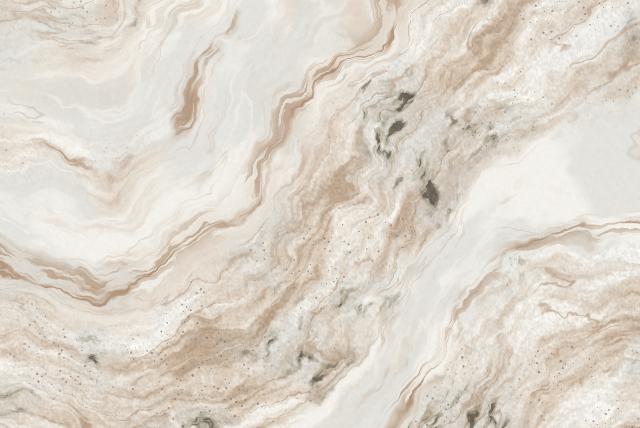
Give the GLSL for this texture, as a Shadertoy shader.

```glsl
// Polished marble: pale cloudy stone crossed by sandy, folded strata.
// A sigmoid field gives each point a depth across the layers; stretched noise
// along that field draws bands, fibres and veins, then grain and flecks go on top.

const vec3 WHITE  = vec3(0.955, 0.945, 0.922);
const vec3 CREAM  = vec3(0.902, 0.870, 0.825);
const vec3 BEIGE  = vec3(0.850, 0.792, 0.725);
const vec3 TAN    = vec3(0.750, 0.660, 0.570);
const vec3 BROWN  = vec3(0.640, 0.495, 0.370);
const vec3 GREY   = vec3(0.862, 0.858, 0.835);
const vec3 OLIVE  = vec3(0.570, 0.535, 0.430);
const vec3 DARK   = vec3(0.330, 0.290, 0.260);

const float FOLD_HEIGHT = 0.45;   // rise of the strata across the fold
const float FOLD_STEEP  = 2.4;
const float BROAD_WARP  = 0.15;
const float MID_WARP    = 0.065;
const float FINE_WARP   = 0.016;
const float MAIN_VEIN   = 0.85;   // depths of the three veins
const float LOWER_VEIN  = 0.33;
const float UPPER_VEIN  = 1.06;
const float SPECK_CELLS = 75.0;   // speck cells per canvas height

float hash(vec2 p) {
    return fract(sin(dot(p, vec2(127.1, 311.7))) * 43758.5453);
}

float noise(vec2 p) {
    vec2 i = floor(p), f = fract(p);
    f = f * f * (3.0 - 2.0 * f);
    return mix(mix(hash(i), hash(i + vec2(1, 0)), f.x),
               mix(hash(i + vec2(0, 1)), hash(i + vec2(1, 1)), f.x), f.y);
}

float fbm(vec2 p) {
    float sum = 0.0, amp = 0.533;
    for (int i = 0; i < 4; i++) {
        sum += amp * noise(p);
        p = mat2(0.96, 0.28, -0.28, 0.96) * p * 2.03 + 7.3;
        amp *= 0.5;
    }
    return sum;
}

vec2 warp(vec2 p) {
    return vec2(fbm(p), fbm(p + 17.4)) - 0.5;
}

float bell(float x) {
    return exp(-x * x);
}

// Thin lines where the noise crosses its middle value
float ridge(vec2 p, float width) {
    return 1.0 - smoothstep(0.0, width, abs(fbm(p) - 0.5));
}

// Depth across the layers: flat at the left, steep in the middle, easing at the right
float strata(vec2 p) {
    float centre = 1.05 - 0.5 * p.y;
    float rise = max(p.x - 0.85, 0.0) * max(p.y - 0.5, 0.0);
    return p.y - FOLD_HEIGHT * tanh(FOLD_STEEP * (p.x - centre))
         + 0.2 * p.x - rise + 0.04 * bell((p.x - 0.25) / 0.12);
}

// White to tan in three steps
vec3 stoneRamp(float w) {
    vec3 c = mix(WHITE, CREAM, smoothstep(0.0, 0.35, w));
    c = mix(c, BEIGE, smoothstep(0.30, 0.68, w));
    return mix(c, TAN, smoothstep(0.62, 1.0, w));
}

// Round specks, one in some of the cells, with random place and size
float specks(vec2 p) {
    vec2 cell = floor(p);
    vec2 centre = 0.3 + 0.4 * vec2(hash(cell), hash(cell + 5.7));
    float radius = 0.26 * hash(cell + 9.1);
    float dist = length(fract(p) - centre);
    return step(0.6, hash(cell + 3.3)) * (1.0 - smoothstep(radius * 0.5, radius + 0.04, dist));
}

void mainImage(out vec4 fragColor, in vec2 fragCoord) {
    vec2 p = fragCoord / iResolution.y;
    vec2 q = p + BROAD_WARP * warp(p * 3.0) + MID_WARP * warp(p * 10.0 + 5.0)
           + FINE_WARP * warp(p * 34.0 + 2.0);
    float depth = strata(q);
    float along = q.x + 0.5 * q.y;

    // Layered noise, stretched along the strata
    float bands  = fbm(vec2(along * 2.2, depth * 15.0));
    float streak = fbm(vec2(along * 5.0, depth * 40.0) + 3.0);
    float fibre  = fbm(vec2(along * 13.0, depth * 95.0) + 71.0);
    float cloud  = fbm(vec2(along * 5.0, depth * 12.0) + 31.0);
    float patches = fbm(p * 4.5 + 11.0);
    float breakup = smoothstep(0.38, 0.62, fbm(vec2(along * 9.0, depth * 6.0) + 13.0));

    // Sandy zones between the white ones, with frayed borders
    float d = depth + 0.16 * (streak - 0.5);
    float sandy = smoothstep(0.44, 0.53, d) * (1.0 - smoothstep(0.72, 0.82, d));
    sandy += 1.0 - smoothstep(0.25, 0.33, d);
    sandy += 0.6 * smoothstep(1.25, 1.35, d);
    float leftSide = 1.0 - smoothstep(0.2, 0.45, p.x);
    sandy += 0.5 * leftSide * bell((d - UPPER_VEIN) / 0.06);
    sandy = clamp(sandy, 0.0, 1.0);

    float warmth = mix(0.14, 0.51, sandy)
                 + (bands - 0.5) * mix(0.5, 1.25, sandy)
                 + (streak - 0.5) * mix(0.6, 1.3, sandy)
                 + (fibre - 0.5) * mix(0.35, 0.9, sandy);
    vec3 col = stoneRamp(warmth);

    // Grey clouds, cooler in the white stone
    float grey = smoothstep(0.45, 0.60, cloud) * mix(0.75, 0.15, sandy);
    grey += sandy * 0.55 * smoothstep(0.50, 0.66, patches);
    col = mix(col, GREY * mix(1.015, 0.965, sandy), clamp(grey, 0.0, 1.0));

    // Broken threads that follow the layers, brown and white
    float brownThread = ridge(vec2(along * 3.0, depth * 20.0) + 50.0, 0.035);
    float whiteThread = ridge(vec2(along * 3.5, depth * 17.0) + 83.0, 0.06);
    col = mix(col, WHITE, whiteThread * (1.0 - breakup) * 0.6);
    col = mix(col, mix(TAN, BROWN, 0.4), brownThread * breakup * mix(0.22, 0.6, sandy));

    // Named veins: loose fibres around a narrow, broken core
    float fray = depth + 0.07 * (streak - 0.5);
    float strands = smoothstep(0.44, 0.60, fibre);
    float body = bell((depth - MAIN_VEIN) / 0.028) * mix(0.12, 0.75, strands);
    body += 0.55 * bell((depth - UPPER_VEIN) / 0.022) * strands * breakup;
    body += 0.55 * bell((depth - LOWER_VEIN + 0.01) / 0.020) * strands;
    float core = 0.75 * bell((fray - MAIN_VEIN + 0.012) / 0.006) * mix(0.25, 1.0, breakup);
    core += 0.65 * bell((fray - LOWER_VEIN) / 0.005) * mix(0.3, 1.0, breakup);
    core += 0.55 * bell((fray - UPPER_VEIN) / 0.006) * breakup;
    core += 0.40 * bell((fray - 0.785) / 0.005) * (1.0 - breakup);
    col = mix(col, mix(TAN, BROWN, 0.4), clamp(body, 0.0, 0.8));
    col = mix(col, BROWN, clamp(core, 0.0, 0.8));

    // Olive minerals and rarer dark flecks in the sandy stone
    float mineral = fbm(vec2(along * 24.0, depth * 52.0) + 9.0);
    float pocket = sandy * smoothstep(0.54, 0.68, patches);
    col = mix(col, OLIVE, 0.5 * pocket * smoothstep(0.54, 0.68, mineral));
    col = mix(col, DARK, 0.7 * pocket * smoothstep(0.68, 0.76, mineral));

    // Specks and fine grain, on turned grids
    vec2 turned = mat2(0.80, 0.60, -0.60, 0.80) * p;
    float speckArea = sandy * smoothstep(0.42, 0.60, fbm(p * 7.0 + 23.0));
    col = mix(col, DARK * 1.4, 0.55 * speckArea * specks(turned * SPECK_CELLS));
    float grain = noise(turned * 150.0 + 40.0) + noise(p.yx * 270.0 + turned * 60.0) - 1.0;
    col += grain * mix(0.014, 0.065, sandy);

    fragColor = vec4(clamp(col, 0.0, 1.0), 1.0);
}
```
